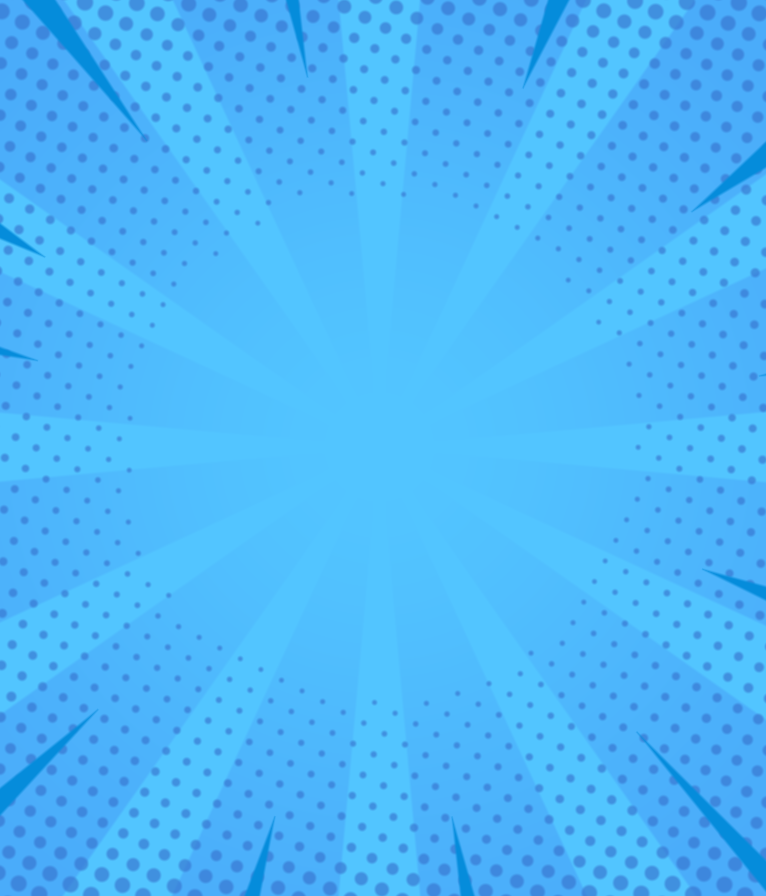
This background is drawn by a Shadertoy shader. Its source:

```glsl
// Blue comic sunburst: twelve pale rays, halftone dots and dark spikes around a clear centre.

#define CENTRE vec2(-0.004, 0.001)
#define RAY_STEP 30.0
#define RAY_HALF 5.2
#define DOT_PITCH 0.0259
#define DOT_TILT 27.5
#define DOT_ANCHOR vec2(0.004, 0.294)
#define DOT_START 0.280
#define RAY_COLOUR vec3(0.322, 0.773, 1.0)
#define SECTOR_COLOUR vec3(0.29, 0.673, 0.98)
#define DOT_COLOUR vec3(0.215, 0.455, 0.81)
#define SPIKE_COLOUR vec3(0.02, 0.55, 0.86)

const int SPIKE_COUNT = 12;

// Direction in degrees, tip radius, half-width gained per unit of length
const vec3 SPIKES[SPIKE_COUNT] = vec3[SPIKE_COUNT](
    vec3(10.6, 0.432, 0.10),   vec3(37.0, 0.437, 0.111),
    vec3(68.2, 0.432, 0.104),  vec3(101.0, 0.421, 0.08),
    vec3(127.2, 0.430, 0.074), vec3(150.4, 0.430, 0.13),
    vec3(165.8, 0.394, 0.10),  vec3(223.0, 0.430, 0.075),
    vec3(254.2, 0.429, 0.089), vec3(281.1, 0.421, 0.085),
    vec3(312.1, 0.429, 0.054), vec3(339.3, 0.386, 0.097));

vec2 direction(float degrees) {
    float a = radians(degrees);
    return vec2(cos(a), sin(a));
}

// Coverage of a shape from its signed distance, negative inside
float coverage(float dist, float blur) {
    return 1.0 - smoothstep(-blur, blur, dist);
}

// Signed distance to the nearest ray edge
float rayDistance(vec2 p) {
    float angle = degrees(atan(p.y, p.x));
    float offset = abs(mod(angle + 0.5 * RAY_STEP, RAY_STEP) - 0.5 * RAY_STEP);
    return length(p) * sin(radians(offset - RAY_HALF));
}

// Dots on a tilted grid, growing outwards and along the top and bottom
float dotDistance(vec2 p) {
    vec2 axis = direction(-DOT_TILT);
    mat2 grid = mat2(axis, vec2(-axis.y, axis.x));
    vec2 cell = round((p - DOT_ANCHOR) * grid / DOT_PITCH);
    vec2 middle = DOT_ANCHOR + grid * cell * DOT_PITCH;
    float reach = length(middle) - DOT_START;
    if (reach < 0.0) return 1.0;
    float radius = 0.0025 + min(0.0135 * reach, 0.0042);
    radius += 0.0024 * smoothstep(0.43, 0.5, abs(middle.y));
    return length(p - middle) - radius;
}

// Narrow wedge opening away from the centre
float spikeDistance(vec2 p, vec3 spike) {
    vec2 axis = direction(spike.x);
    float along = dot(p, axis) - spike.y;
    float across = abs(axis.x * p.y - axis.y * p.x);
    return max(across - spike.z * along, -along);
}

void mainImage(out vec4 fragColor, in vec2 fragCoord) {
    vec2 p = (fragCoord - 0.5 * iResolution.xy) / iResolution.y - CENTRE;
    float blur = max(1.0 / iResolution.y, 0.0021);

    // Sectors deepen outwards between constant pale rays
    float depth = smoothstep(0.0, 0.66, length(p));
    vec3 colour = mix(RAY_COLOUR, SECTOR_COLOUR, depth);
    colour = mix(colour, RAY_COLOUR, coverage(rayDistance(p), blur));

    // Halftone
    colour = mix(colour, DOT_COLOUR, 0.66 * coverage(dotDistance(p), blur));

    // Spikes
    float nearest = 1.0;
    for (int i = 0; i < SPIKE_COUNT; i++) {
        nearest = min(nearest, spikeDistance(p, SPIKES[i]));
    }
    colour = mix(colour, SPIKE_COLOUR, coverage(nearest, blur));

    fragColor = vec4(colour, 1.0);
}
```
